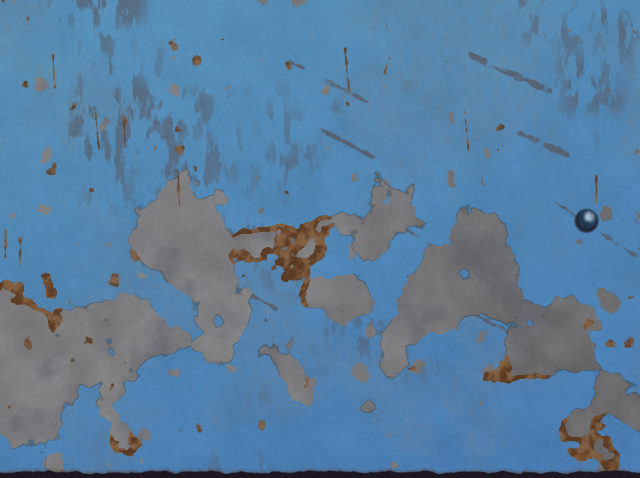
A Shadertoy shader for this texture:

```glsl
// Weathered blue painted metal with chipped grey patches, rust, scratches and a bolt.
#define PATCHES 18
#define PATCH_BIG 0.108
#define PATCH_SMALL 0.026
#define EDGE_SOFT 0.0022
#define RUST_LEVEL 0.36
#define SCRATCHES 10
#define DRIPS 11
#define GRAIN 0.025

const vec3 PAINT_TOP = vec3(0.335, 0.555, 0.715);
const vec3 PAINT_LOW = vec3(0.285, 0.485, 0.695);
const vec3 PRIMER = vec3(0.475, 0.472, 0.48);
const vec3 GRIME = vec3(0.34, 0.36, 0.41);
const vec3 RUST_DARK = vec3(0.36, 0.23, 0.14);
const vec3 RUST_LIGHT = vec3(0.50, 0.37, 0.26);
const vec3 SHADOW = vec3(0.11, 0.09, 0.13);

float hash(vec2 p) {
    return fract(sin(dot(p, vec2(127.1, 311.7))) * 43758.5);
}

float noise(vec2 p) {
    vec2 i = floor(p), f = fract(p);
    f = f * f * (3.0 - 2.0 * f);
    return mix(mix(hash(i), hash(i + vec2(1, 0)), f.x),
               mix(hash(i + vec2(0, 1)), hash(i + vec2(1, 1)), f.x), f.y);
}

float fbm(vec2 p) {
    float sum = 0.0, amp = 0.533;
    for (int i = 0; i < 4; i++) {
        sum += amp * noise(p);
        p = mat2(1.6, 1.2, -1.2, 1.6) * p + 7.3;
        amp *= 0.5;
    }
    return sum;
}

vec2 direction(float a) { return vec2(cos(a), sin(a)); }

float smoothMin(float a, float b, float k) {
    float h = max(k - abs(a - b), 0.0) / k;
    return min(a, b) - 0.25 * h * h * k;
}

float segment(vec2 p, vec2 a, vec2 b) {
    vec2 ab = b - a;
    return length(p - a - ab * clamp(dot(p - a, ab) / dot(ab, ab), 0.0, 1.0));
}

// Signed distance to bare patches, strung below an arch across the panel
float chipField(vec2 p, float aspect) {
    vec2 w = p + 0.2 * (vec2(fbm(p * 7.0), fbm(p * 7.0 + 31.0)) - 0.5);
    float d = 1.0;
    for (int i = 0; i < PATCHES; i++) {
        float n = float(i), t = (n + 0.5) / float(PATCHES);
        float g = fract(n * 0.618);
        float arch = 0.22 + 0.38 * pow(sin(3.1416 * t), 1.5);
        vec2 centre = vec2(t * aspect, arch * (1.0 - 0.75 * pow(g, 1.5)));
        float r = mix(PATCH_BIG, PATCH_SMALL, g) * (1.0 + 0.5 * smoothstep(0.3, 0.0, t));
        vec2 axis = direction(6.28 * hash(vec2(n, 4.0)));
        vec2 q = mat2(axis.x, -axis.y, axis.y, axis.x) * (w - centre);
        d = smoothMin(d, length(q * vec2(0.82, 1.22)) - r, 0.02);
    }
    return d + 0.12 * (fbm(p * 11.0) - 0.5) + 0.06 * (fbm(p * 28.0) - 0.5);
}

// Irregular flecks, at most one in each cell
float flecks(vec2 p, float cell, float chance, float seed) {
    p += 0.25 * cell * (vec2(fbm(p * 2.5 / cell), fbm(p * 2.5 / cell + 17.0)) - 0.5) * 2.0;
    vec2 id = floor(p / cell) + seed;
    vec2 q = fract(p / cell) - 0.35 - 0.3 * vec2(hash(id), hash(id + 5.3));
    float size = mix(0.05, 0.24, pow(hash(id + 9.1), 2.0));
    float d = (length(q * vec2(1.15, 0.85)) - size) * cell;
    return smoothstep(EDGE_SOFT, -EDGE_SOFT, d) * step(hash(id + 2.7), chance);
}

// Broken diagonal scrapes on the upper right
float scrapes(vec2 p, float aspect) {
    float m = 0.0;
    for (int i = 0; i < SCRATCHES; i++) {
        float n = float(i), h = hash(vec2(n, 8.0));
        vec2 a = vec2(aspect * (0.3 + 0.6 * fract(n * 0.618)), 0.36 + 0.64 * fract(n * 0.755 + 0.3));
        vec2 b = a + direction(-0.5 + 0.2 * (h - 0.5)) * mix(0.07, 0.27, hash(vec2(n, 3.0)));
        float width = mix(0.002, 0.007, h * h);
        float d = segment(p, a, b) + 0.012 * (fbm(p * 60.0) - 0.5);
        m = max(m, smoothstep(width + EDGE_SOFT, width - EDGE_SOFT, d));
    }
    return m * smoothstep(0.32, 0.52, fbm(p * 32.0 + 4.0));
}

// Short upright rust runs, mostly on the left
float drips(vec2 p, float aspect) {
    float m = 0.0;
    for (int i = 0; i < DRIPS; i++) {
        float n = float(i), h = hash(vec2(n, 6.0));
        vec2 a = vec2(aspect * pow(fract(n * 0.618 + 0.1), 1.5), 0.5 + 0.5 * fract(n * 0.755));
        vec2 b = a + vec2(0.02 * (h - 0.5), -mix(0.03, 0.09, h));
        float d = segment(p, a, b) + 0.008 * (fbm(p * 70.0) - 0.5);
        m = max(m, smoothstep(0.0035, 0.0005, d));
    }
    return m * 0.85;
}

void mainImage(out vec4 fragColor, in vec2 fragCoord) {
    vec2 p = fragCoord / iResolution.y;
    float aspect = iResolution.x / iResolution.y;
    float fine = fbm(p * 75.0), broad = fbm(p * 4.0 + 50.0);

    // Paint with dull areas and streaky grime
    vec3 col = mix(PAINT_LOW, PAINT_TOP, clamp(p.y * 0.9 + 0.25 - 0.25 * p.x, 0.0, 1.0));
    col *= 1.0 + 0.10 * (fbm(p * 14.0) - 0.5);
    col = mix(col, PRIMER, 0.3 * smoothstep(0.5, 0.68, fbm(p * 5.0 + 80.0)) * fine);
    float streak = smoothstep(0.5, 0.66, fbm(p * vec2(60.0, 22.0)));
    col = mix(col, GRIME, 0.65 * streak * smoothstep(0.54, 0.7, broad));
    col = mix(col, GRIME, 0.85 * scrapes(p, aspect));

    // Bare primer with a thin shaded rim
    float d = chipField(p, aspect);
    float bare = max(smoothstep(EDGE_SOFT, -EDGE_SOFT, d), flecks(p, 0.065, 0.2, 11.0));
    vec3 primer = PRIMER * (1.03 - 0.14 * smoothstep(0.5, 1.3, p.x) + 0.22 * (fbm(p * 18.0) - 0.5));
    primer = mix(primer, GRIME, 0.4 * smoothstep(0.52, 0.7, fbm(p * 9.0 + 23.0)));
    col = mix(col, primer, bare);
    col *= 1.0 - 0.2 * smoothstep(0.005, 0.0, abs(d)) * smoothstep(0.35, 0.6, fbm(p * 16.0 + 3.0));

    // Rust on some rims, in flecks and in runs
    float rim = smoothstep(0.028, 0.0, abs(d + 0.006)) * smoothstep(0.54, 0.64, fbm(p * 3.5 + 9.0));
    float rust = smoothstep(RUST_LEVEL, RUST_LEVEL + 0.2, rim * (0.4 + 1.2 * fbm(p * 40.0)));
    rust = max(rust, 0.9 * flecks(p + 0.37, 0.045, 0.07, 40.0));
    rust = max(rust, drips(p, aspect));
    col = mix(col, mix(RUST_DARK, RUST_LIGHT, smoothstep(0.3, 0.7, fine)), rust);

    // Bolt head
    vec2 b = p - vec2(0.918 * aspect, 0.542);
    float r = length(b);
    col = mix(col, SHADOW, 0.85 * smoothstep(0.028, 0.021, length(b + vec2(0.002, 0.004))));
    vec3 head = mix(PAINT_LOW * 0.5, vec3(0.62, 0.7, 0.78), smoothstep(0.016, 0.003, length(b - 0.004)));
    col = mix(col, head * (0.7 + 0.6 * fine), smoothstep(0.021, 0.017, r));

    // Dark ragged lower border and fine grain
    float border = 0.006 + 0.012 * fbm(vec2(p.x * 38.0, 2.0));
    col = mix(col, RUST_DARK, 0.6 * smoothstep(border + 0.009, border, p.y) * fine);
    col = mix(col, SHADOW, smoothstep(border + 0.002, border - 0.002, p.y));
    col += GRAIN * (noise(p * 210.0) - 0.5);
    fragColor = vec4(clamp(col, 0.0, 1.0), 1.0);
}
```
